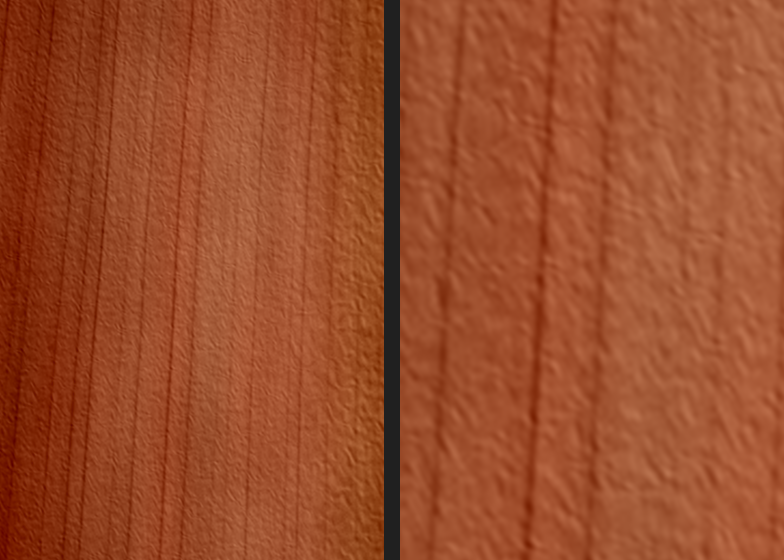
Left, the full canvas; right, a detail of the centre.
This texture is drawn by a WebGL 1 fragment shader. Its source:

```glsl
precision highp float;
// Polished reddish-brown wood with leaning growth lines and a fine embossed grain.
uniform vec2 u_resolution;

float hash(vec2 p) {
  return fract(sin(dot(p, vec2(127.1, 311.7))) * 43758.5453);
}

float noise(vec2 p) {
  vec2 i = floor(p), f = fract(p);
  f = f * f * (3.0 - 2.0 * f);
  return mix(mix(hash(i), hash(i + vec2(1.0, 0.0)), f.x),
             mix(hash(i + vec2(0.0, 1.0)), hash(i + vec2(1.0, 1.0)), f.x), f.y);
}

float fbm(vec2 p) {
  float sum = 0.0, amp = 0.5;
  for (int i = 0; i < 4; i++) {
    sum += amp * noise(p);
    p = p * 2.03 + 17.3;
    amp *= 0.5;
  }
  return sum;
}

// Slanted short bumps, lit from one side.
float emboss(vec2 p, vec2 scale) {
  vec2 q = vec2(dot(p, vec2(0.85, 0.53)), dot(p, vec2(-0.53, 0.85))) * scale;
  q += 1.2 * noise(p * 60.0);
  return noise(q) - noise(q + vec2(0.9, 0.25));
}

// Narrow dark lines at uneven gaps, each with a soft shade on its left.
float growthLines(float across, float y) {
  float s = across * 23.0 + 0.25 * noise(vec2(across * 9.0, y * 3.0));
  float cell = floor(s), dark = 0.0;
  for (int i = -1; i <= 2; i++) {
    float id = cell + float(i);
    float d = s - id - 0.5 - 0.65 * (hash(vec2(id, 3.0)) - 0.5);
    float strength = mix(0.3, 1.0, hash(vec2(id, 8.0)));
    strength *= 0.6 + 0.6 * noise(vec2(id * 5.7, y * 5.0));
    float shade = 0.28 * exp(-abs(d) * 3.5) * smoothstep(0.08, -0.08, d);
    dark += strength * (exp(-d * d / 0.005) + shade);
  }
  return dark;
}

void main() {
  vec2 p = gl_FragCoord.xy / u_resolution.y;
  float x = gl_FragCoord.x / u_resolution.x;

  // Fibres lean to the right, less so toward the right edge.
  float across = (p.x - 0.09 * p.y) / (1.0 - 0.1 * p.y);

  // Broad light and shade: deep at lower left, pale right of the middle.
  float tone = -0.065 + 0.125 * smoothstep(-0.05, 0.62, x);
  tone -= 0.055 * smoothstep(0.72, 1.0, x);
  tone -= 0.035 * smoothstep(0.35, 0.0, x) * smoothstep(0.75, 0.2, p.y);
  tone -= 0.035 * smoothstep(0.75, 1.0, p.y);
  tone += 0.11 * (fbm(vec2(across * 6.0, p.y * 5.0) + 4.0) - 0.47);
  tone += 0.06 * (noise(vec2(across * 28.0, p.y * 1.5)) - 0.5);
  tone += 0.035 * (noise(vec2(across * 160.0, p.y * 7.0)) - 0.5);

  // Growth lines, fainter on the right.
  tone -= mix(0.1, 0.055, smoothstep(0.4, 0.9, x)) * growthLines(across, p.y);

  // Fine grain, coarser and deeper on the right.
  float coarse = smoothstep(0.6, 0.95, x);
  float grain = mix(emboss(p, vec2(230.0, 120.0)), emboss(p, vec2(150.0, 85.0)), coarse);
  tone += mix(0.085, 0.115, coarse) * grain;
  tone += 0.035 * (noise(p * 260.0) - 0.5);

  vec3 color = vec3(0.59, 0.28, 0.15) + tone * vec3(0.95, 1.06, 1.0);

  // Orange right edge, redder lower left, browner patches.
  color += vec3(0.0, 0.0, -0.045) * smoothstep(0.75, 1.0, x);
  color += vec3(0.015, -0.015, -0.02) * smoothstep(0.4, 0.0, x) * (1.0 - p.y);
  color += vec3(-0.03, 0.01, 0.01) * (noise(vec2(across * 14.0, p.y * 3.0) + 31.0) - 0.5);
  gl_FragColor = vec4(clamp(color, 0.0, 1.0), 1.0);
}
```
